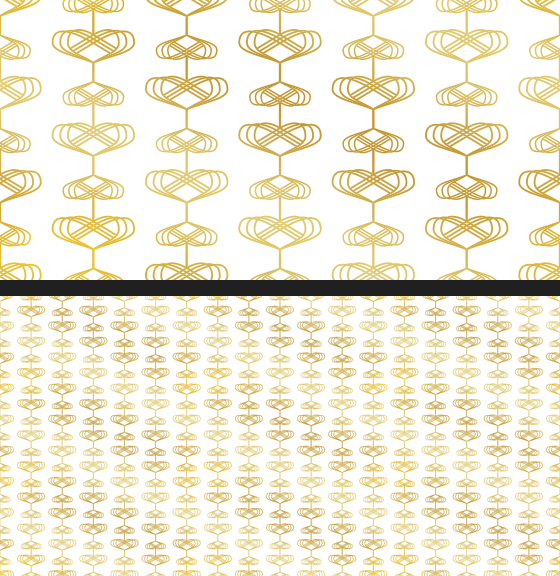
Top: one tile. Bottom: repeated 3 by 3.
Write a Shadertoy shader that draws this pattern.

```glsl
// Gold line ornament: vertical strings of nested-loop hearts and smaller
// flipped hearts, joined by stems; every second column is dropped by half.
// Loops are sampled cubic curves; the gold tone is a wrapping gradient.

const vec2  GRID = vec2(6.0, 3.0);       // columns across, repeats down
const float TIP_HEIGHT = 0.328;          // heart tip within one repeat
const float SMALL_APEX = -0.203;         // apex of the small heart
const float SMALL_SCALE = 0.74;
const float HEART_LINE = 0.0098;         // half line widths
const float SMALL_LINE = 0.0080;
const float STEM_LINE = 0.0125;
const int   LOOPS = 3;
const int   STEPS = 12;                  // segments per curve
const float LATTICE_SLOPE = 0.6;
const vec3  PAPER = vec3(1.0);
const vec3  DARK_GOLD = vec3(0.76, 0.59, 0.19);
const vec3  PALE_GOLD = vec3(0.88, 0.79, 0.44);
const vec3  BRIGHT_GOLD = vec3(0.94, 0.79, 0.20);
const float TAU = 6.2831853;

float segmentDist(vec2 p, vec2 a, vec2 b) {
    vec2 pa = p - a, ba = b - a;
    return length(pa - ba * clamp(dot(pa, ba) / dot(ba, ba), 0.0, 1.0));
}

vec2 cubic(vec2 a, vec2 b, vec2 c, vec2 d, float t) {
    float s = 1.0 - t;
    return s * s * s * a + 3.0 * s * t * (s * b + t * c) + t * t * t * d;
}

// Distance to a cubic curve and its mirror image about x = 0
float mirroredCurveDist(vec2 p, vec2 a, vec2 b, vec2 c, vec2 d) {
    float dist = 1.0;
    vec2 last = a, mirrored = vec2(-p.x, p.y);
    for (int i = 1; i <= STEPS; i++) {
        vec2 next = cubic(a, b, c, d, float(i) / float(STEPS));
        dist = min(dist, min(segmentDist(p, last, next),
                             segmentDist(mirrored, last, next)));
        last = next;
    }
    return dist;
}

// Heart with its tip at the origin, opening upward
float heartDist(vec2 p) {
    float dist = 1.0;
    for (int i = 0; i < LOOPS; i++) {
        float inner = float(i) / float(LOOPS - 1);
        float w = mix(0.437, 0.273, inner);
        vec2 tip = vec2(0.0);
        vec2 side = vec2(w, 0.215);
        vec2 crossing = vec2(0.0, mix(0.21, 0.30, inner));
        vec2 shoulder = vec2((0.385 - crossing.y) / LATTICE_SLOPE, 0.385);
        vec2 end = crossing - mix(0.18, 0.246, inner) * vec2(1.0, LATTICE_SLOPE);
        // Flank, lobe, then the straight lattice bar
        dist = min(dist, mirroredCurveDist(p, tip, vec2(0.42 * w, 0.078),
                                           vec2(w, 0.11), side));
        dist = min(dist, mirroredCurveDist(p, side, vec2(w, 0.37),
                                           shoulder, crossing));
        dist = min(dist, segmentDist(p, crossing, end));
        dist = min(dist, segmentDist(vec2(-p.x, p.y), crossing, end));
    }
    return dist;
}

float stemDist(vec2 p) {
    float joint = segmentDist(p, vec2(0.0, SMALL_APEX), vec2(0.0));
    float below = segmentDist(p, vec2(0.0, -0.8), vec2(0.0, -0.425));
    float above = segmentDist(p, vec2(0.0, 0.305), vec2(0.0, 0.8));
    return min(joint, min(below, above));
}

// Diagonal sheen plus a bright glow near the lower left; both wrap
vec3 goldTone(vec2 uv) {
    float sheen = 0.5 - 0.5 * cos(TAU * (uv.x + uv.y - 0.18));
    vec2 glowWave = cos(TAU * (uv - vec2(0.10, 0.08)));
    float glow = exp(1.6 * (glowWave.x + glowWave.y - 2.0));
    return mix(mix(DARK_GOLD, PALE_GOLD, sheen), BRIGHT_GOLD, glow);
}

void mainImage(out vec4 fragColor, in vec2 fragCoord) {
    vec2 uv = fragCoord / iResolution.xy;
    vec2 q = uv * GRID;
    float pixel = GRID.y / iResolution.y;

    // Local coordinates of one repeat, with the half drop
    float column = floor(q.x + 0.5);
    float drop = 0.5 * (1.0 - mod(column, 2.0));
    float y = fract(q.y - TIP_HEIGHT + drop + 0.55) - 0.55;
    vec2 p = vec2(q.x - column, y);

    // The two hearts never overlap, so only the nearer one is evaluated
    float dist = stemDist(p) - STEM_LINE;
    if (p.y > 0.5 * SMALL_APEX) {
        dist = min(dist, heartDist(p) - HEART_LINE);
    } else {
        vec2 flipped = vec2(p.x, SMALL_APEX - p.y) / SMALL_SCALE;
        dist = min(dist, heartDist(flipped) * SMALL_SCALE - SMALL_LINE);
    }

    float ink = clamp(0.5 - dist / pixel, 0.0, 1.0);
    fragColor = vec4(mix(PAPER, goldTone(uv), ink), 1.0);
}
```
